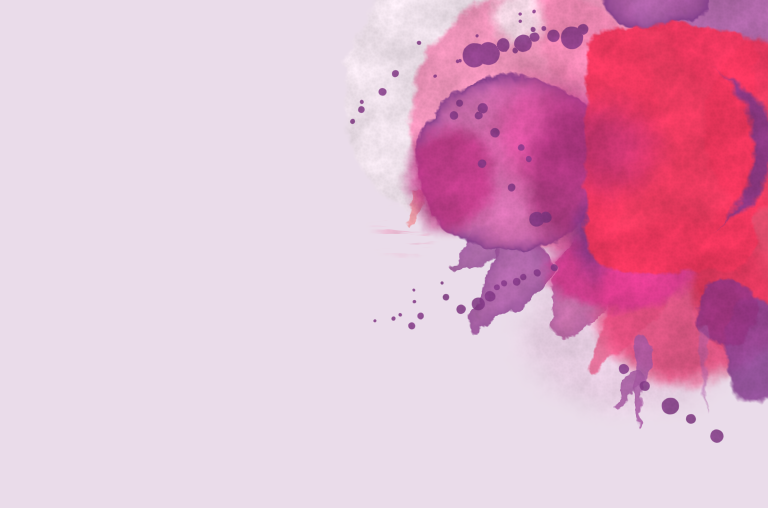
This background is drawn by a WebGL 2 fragment shader. Its source:

```glsl
#version 300 es
precision highp float;
// Watercolour splash on pale lilac paper: translucent washes are stacked
// from warped distance shapes with darkened rims, then rows of hashed
// droplets go on top. Layered sines fray edges, cellular noise is pigment.
uniform vec2 u_resolution;
out vec4 outColor;

const float HEIGHT = 5.08;      // canvas height in working units
const float FRAY = 0.055;       // how far edges wander
const float MOTTLE = 0.16;      // pigment contrast
const vec3 PAPER = vec3(0.918, 0.863, 0.916);
const vec3 MILK = vec3(0.930, 0.882, 0.912);
const vec3 PINK = vec3(0.93, 0.52, 0.69);
const vec3 ORCHID = vec3(0.82, 0.43, 0.68);
const vec3 MAGENTA = vec3(0.86, 0.22, 0.56);
const vec3 PLUM = vec3(0.67, 0.20, 0.49);
const vec3 VIOLET = vec3(0.47, 0.21, 0.52);
const vec3 MAUVE = vec3(0.67, 0.36, 0.64);
const vec3 ROSE = vec3(0.87, 0.29, 0.48);
const vec3 RED = vec3(0.93, 0.21, 0.36);

float pigment;                  // local paint density, about -1 to 1

vec2 hash2(vec2 p) {
  return fract(sin(vec2(dot(p, vec2(127.1, 311.7)), dot(p, vec2(269.5, 183.3)))) * 4375.85);
}

// Distance to the nearest jittered cell point
float cells(vec2 p) {
  float d = 2.0;
  for (int y = -1; y <= 1; y++)
    for (int x = -1; x <= 1; x++) {
      vec2 id = floor(p) + vec2(x, y);
      d = min(d, length(id + hash2(id) - p));
    }
  return d;
}

// Layered sines, each octave turned and bent by the last
float waves(vec2 p) {
  float sum = 0.0, amp = 0.5;
  for (int i = 0; i < 5; i++) {
    sum += amp * sin(p.x + 1.3 * sin(p.y)) * cos(p.y * 0.9 + sum);
    p = mat2(1.5, 1.1, -1.1, 1.5) * p + 1.7;
    amp *= 0.62;
  }
  return sum;
}

float blob(vec2 p, vec2 center, vec2 radius) {
  return (length((p - center) / radius) - 1.0) * min(radius.x, radius.y);
}

// Tapered stroke from a to b
float petal(vec2 p, vec2 a, vec2 b, float wa, float wb) {
  vec2 ab = b - a;
  float h = clamp(dot(p - a, ab) / dot(ab, ab), 0.0, 1.0);
  return length(p - a - ab * h) - mix(wa, wb, h);
}

// Row of droplets scattered around the line a to b
float drops(vec2 p, vec2 a, vec2 b, int count, float size, float spread) {
  float d = 9.0;
  for (int i = 0; i < count; i++) {
    vec2 h = hash2(a + float(i) * 3.7);
    vec2 at = mix(a, b, float(i) / float(count - 1)) + (h - 0.5) * spread;
    d = min(d, length(p - at) - size * mix(0.35, 1.0, h.x * h.y + 0.3 * h.y));
  }
  return d;
}

// Lay one wash; soft is the edge width, rim the amount of pooled violet
void wash(inout vec3 c, float d, vec3 tint, float alpha, float soft, float rim) {
  float s = max(soft, 0.75 * HEIGHT / u_resolution.y);
  vec3 paint = tint * (1.0 + MOTTLE * pigment);
  paint = mix(paint, VIOLET, clamp(rim * exp(min(d, 0.0) / 0.085) * (1.0 + 0.4 * pigment), 0.0, 1.0));
  c = mix(c, paint, alpha * (1.0 - smoothstep(-s, s, d)));
}

void main() {
  // y runs down from the top edge
  vec2 p = vec2(gl_FragCoord.x, u_resolution.y - gl_FragCoord.y) * HEIGHT / u_resolution.y;
  pigment = 0.7 * waves(p * 5.0) + 0.35 * (cells(p * 13.0) - 0.5) + 0.3 * (cells(p * 34.0) - 0.5);
  vec2 q = p + FRAY * vec2(waves(p * 7.0), waves(p * 7.0 + 9.0));
  q += 0.035 * (cells(p * 8.0) - 0.45);
  vec3 c = PAPER;

  // Pale washes and faint streaks around the splash
  wash(c, blob(q, vec2(4.65, 0.95), vec2(1.2, 1.35)), MILK, 0.7, 0.03, 0.0);
  wash(c, blob(q, vec2(6.3, 3.35), vec2(1.05, 0.75)), vec3(0.89, 0.76, 0.86), 0.55, 0.2, 0.0);
  float streak = smoothstep(0.1, 0.6, waves(p * vec2(3.0, 26.0)));
  wash(c, blob(q, vec2(4.05, 2.32), vec2(0.27, 0.2)), PINK, 0.4 * streak, 0.1, 0.0);
  wash(c, petal(q, vec2(4.16, 1.95), vec2(4.1, 2.28), 0.07, 0.01), vec3(0.94, 0.52, 0.55), 0.7, 0.01, 0.0);

  // Pink clouds, open gap and violet bloom along the top
  wash(c, blob(q, vec2(5.35, 1.2), vec2(1.25, 1.3)), PINK, 0.85, 0.04, 0.0);
  wash(c, blob(q, vec2(5.9, 0.3), vec2(0.5, 0.55)), PINK, 0.85, 0.05, 0.0);
  wash(c, blob(q, vec2(5.17, 0.16), vec2(0.24, 0.26)), MILK, 0.8, 0.1, 0.0);
  wash(c, blob(q, vec2(7.4, 0.2), vec2(0.75, 0.75)), MAUVE, 0.9, 0.1, 0.1);
  wash(c, blob(q, vec2(6.55, -0.1), vec2(0.56, 0.4)), MAUVE, 0.95, 0.015, 0.9);

  // Hanging petals
  wash(c, petal(q, vec2(4.85, 2.45), vec2(4.53, 2.68), 0.17, 0.02), MAUVE, 0.85, 0.01, 0.4);
  wash(c, petal(q, vec2(5.2, 2.7), vec2(4.73, 3.28), 0.33, 0.05), MAUVE, 0.9, 0.01, 0.45);
  wash(c, petal(q, vec2(5.88, 2.75), vec2(5.66, 3.25), 0.36, 0.15), ORCHID * 0.95, 0.9, 0.01, 0.3);
  wash(c, petal(q, vec2(6.35, 3.05), vec2(5.94, 3.7), 0.28, 0.04), ROSE, 0.7, 0.02, 0.0);

  // Rose and magenta skirt fading downward
  wash(c, blob(q, vec2(6.85, 3.0), vec2(0.9, 0.82)), ROSE, 0.9, 0.14, 0.0);
  wash(c, blob(q, vec2(7.5, 2.75), vec2(0.6, 0.75)), RED * 0.92, 0.85, 0.08, 0.0);
  wash(c, blob(q, vec2(6.2, 2.7), vec2(0.72, 0.4)), MAGENTA, 0.85, 0.06, 0.05);

  // Ringed bloom on the left
  wash(c, blob(q, vec2(5.12, 1.64), vec2(0.96, 0.88)), ORCHID, 0.95, 0.015, 0.9);
  wash(c, blob(q, vec2(5.45, 1.35), vec2(0.5, 0.55)), MAGENTA, 0.5, 0.25, 0.0);
  wash(c, blob(q, vec2(4.5, 1.78), vec2(0.42, 0.5)), mix(MAGENTA, PLUM, 0.6), 0.85, 0.12, 0.0);
  wash(c, blob(q, vec2(5.72, 1.75), vec2(0.42, 0.75)), PLUM, 0.85, 0.16, 0.0);
  wash(c, blob(q, vec2(5.95, 2.35), vec2(0.2, 0.36)), VIOLET, 0.75, 0.12, 0.0);

  // Red body, its shaded flank and the violet arc
  wash(c, blob(q, vec2(7.6, 1.25), vec2(0.55, 0.85)), RED, 0.95, 0.03, 0.0);
  vec2 box = abs(q - vec2(6.7, 1.49)) - vec2(0.48, 0.86);
  wash(c, length(max(box, 0.0)) + min(max(box.x, box.y), 0.0) - 0.37, RED, 0.97, 0.025, 0.0);
  wash(c, blob(q, vec2(6.08, 1.48), vec2(0.42, 0.4)), PLUM, 0.55, 0.28, 0.0);
  vec2 arc = q - vec2(6.7, 1.48);
  float turn = clamp(atan(arc.y, arc.x), -1.5, 1.5);
  wash(c, abs(length(arc) - 0.92) - 0.1 * cos(1.7 * turn), VIOLET, 0.85, 0.035, 0.0);

  // Dark blots and drips at lower right
  wash(c, blob(q, vec2(7.53, 3.5), vec2(0.28, 0.52)), mix(VIOLET, MAUVE, 0.35), 0.9, 0.02, 0.15);
  wash(c, blob(q, vec2(7.27, 3.12), vec2(0.32, 0.32)), mix(VIOLET, PLUM, 0.6), 0.9, 0.02, 0.2);
  wash(c, petal(q, vec2(6.43, 3.45), vec2(6.39, 4.3), 0.08, 0.01), MAUVE, 0.85, 0.01, 0.2);
  wash(c, petal(q, vec2(6.38, 3.8), vec2(6.17, 4.04), 0.08, 0.03), MAUVE, 0.85, 0.01, 0.2);
  wash(c, petal(q, vec2(7.05, 3.3), vec2(7.05, 4.1), 0.06, 0.005), MAUVE, 0.5, 0.02, 0.0);

  // Droplet rows
  vec2 r = mix(p, q, 0.12);
  float dots = drops(r, vec2(4.7, 0.52), vec2(5.85, 0.32), 8, 0.12, 0.1);
  dots = min(dots, drops(r, vec2(4.66, 3.05), vec2(5.5, 2.72), 9, 0.08, 0.12));
  dots = min(dots, drops(r, vec2(3.4, 1.3), vec2(4.05, 0.55), 6, 0.05, 0.3));
  dots = min(dots, drops(r, vec2(3.8, 3.3), vec2(4.35, 2.9), 9, 0.035, 0.3));
  dots = min(dots, drops(r, vec2(4.75, 1.1), vec2(5.4, 2.15), 9, 0.08, 0.35));
  dots = min(dots, drops(r, vec2(4.4, 0.95), vec2(5.6, 0.1), 14, 0.04, 0.45));
  dots = min(dots, drops(r, vec2(6.22, 3.72), vec2(7.18, 4.36), 5, 0.11, 0.08));
  wash(c, dots, mix(VIOLET, PLUM, 0.15), 0.85, 0.0, 0.0);

  outColor = vec4(clamp(c, 0.0, 1.0), 1.0);
}
```
